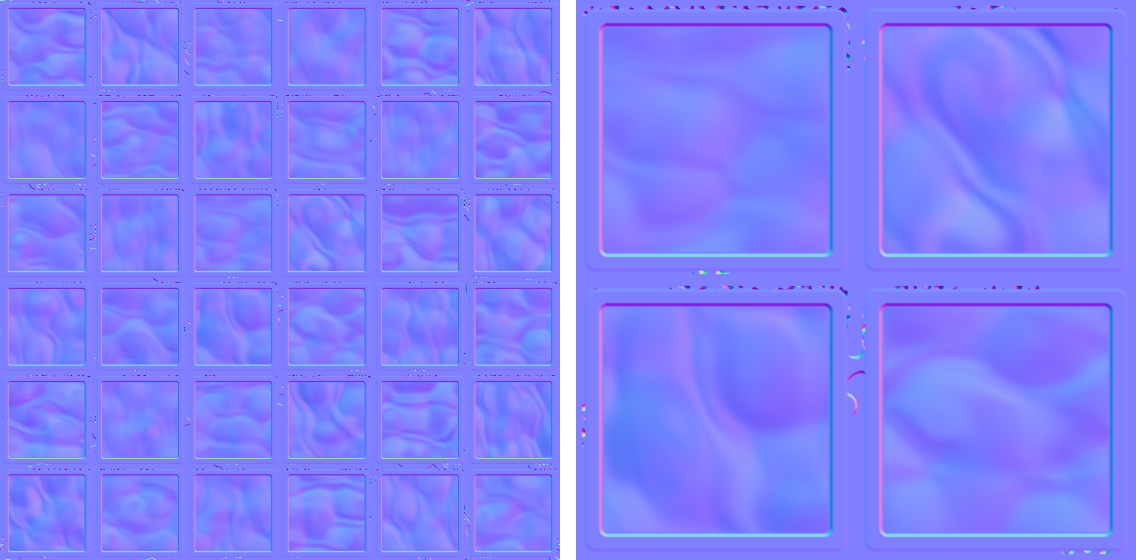
Left: the whole. Right: its middle third, enlarged.
This texture map is drawn by a three.js fragment shader. Its source:

```glsl
// Tangent-space normal map of a 6 by 6 grid of square tiles with recessed panels.
// Surface tilts are summed: panel bevels and rims from rounded-box distances,
// rippled panels, chipped rims and grout cracks from gradient noise derivatives.

varying vec2 vUv;

const float TILES = 6.0;            // repeats across and up
// Lengths below are in tile units
const float RIM_HALF = 0.464;       // half size of the raised frame
const float RIM_RADIUS = 0.035;
const float RIM_WIDTH = 0.013;
const float RIM_TILT = 0.13;
const float PANEL_HALF = 0.412;     // half size of the sunken panel
const float PANEL_RADIUS = 0.026;
const float PANEL_WIDTH = 0.0098;
const float PANEL_TILT = 1.1;
const vec2 RIPPLE_FREQ = vec2(2.9, 5.6);  // along and across the streaks
const float RIPPLE_MIN = 0.06;
const float RIPPLE_MAX = 0.17;
const float RIPPLE_WARP = 0.09;
const float SWELL_FREQ = 3.2;       // broad round dents
const float SWELL_TILT = 0.1;
const float CHIP_FREQ = 32.0;
const float CHIP_OFFSET = 0.009;    // distance of chips outside the rim
const float CHIP_WIDTH = 0.008;
const float CHIP_TILT = 1.8;
const float CRACK_FREQ = 9.0;
const float CRACK_WIDTH = 0.06;     // in noise value
const float CRACK_TILT = 1.6;
const float NO_WRAP = 4096.0;

float hash(vec2 p) {
  vec3 q = fract(vec3(p.xyx) * 0.1031);
  q += dot(q, q.yzx + 33.33);
  return fract((q.x + q.y) * q.z);
}

vec2 latticeGradient(vec2 cell, float period) {
  float a = 6.2832 * hash(mod(cell, period) + 17.0);
  return vec2(cos(a), sin(a));
}

// Gradient noise: x = value, yz = derivative
vec3 gradientNoise(vec2 p, float period) {
  vec2 i = floor(p), f = fract(p);
  vec2 u = f * f * f * (f * (f * 6.0 - 15.0) + 10.0);
  vec2 du = 30.0 * f * f * (f * (f - 2.0) + 1.0);
  vec2 e = vec2(1.0, 0.0);
  vec2 ga = latticeGradient(i, period);
  vec2 gb = latticeGradient(i + e.xy, period);
  vec2 gc = latticeGradient(i + e.yx, period);
  vec2 gd = latticeGradient(i + e.xx, period);
  float a = dot(ga, f), b = dot(gb, f - e.xy);
  float c = dot(gc, f - e.yx), d = dot(gd, f - e.xx);
  float k = a - b - c + d;
  float value = a + u.x * (b - a) + u.y * (c - a) + u.x * u.y * k;
  vec2 slope = ga + u.x * (gb - ga) + u.y * (gc - ga) + u.x * u.y * (ga - gb - gc + gd)
             + du * (u.yx * k + vec2(b, c) - a);
  return vec3(value, slope);
}

// Rounded square: x = signed distance, yz = outward direction
vec3 roundedSquare(vec2 p, float halfSize, float radius) {
  vec2 q = abs(p) - halfSize + radius;
  vec2 corner = max(q, 0.0);
  float d = length(corner) + min(max(q.x, q.y), 0.0) - radius;
  vec2 side = q.x > q.y ? vec2(1.0, 0.0) : vec2(0.0, 1.0);
  vec2 outward = max(q.x, q.y) > 0.0 ? normalize(corner) : side;
  return vec3(d, outward * sign(p));
}

// Soft line around zero
float ridge(float d, float width) {
  return 1.0 - smoothstep(0.0, width, abs(d));
}

// Wavering streaks, sideways and upright on alternate tiles, over broad dents
vec2 rippleTilt(vec2 p, vec2 tile) {
  float seed = hash(tile + 5.0);
  vec2 offset = 40.0 * vec2(hash(tile + 71.0), hash(tile + 29.0)) + 50.0;
  float upright = 1.0 - mod(tile.x + tile.y, 2.0);
  float angle = mix(-0.1, 1.82, upright) + 0.3 * (seed - 0.5);
  vec2 along = vec2(cos(angle), sin(angle));
  vec2 across = vec2(-along.y, along.x);
  vec3 swell = gradientNoise(p * SWELL_FREQ + offset.yx, NO_WRAP);
  vec2 bent = p + RIPPLE_WARP * swell.yz;
  vec2 w = vec2(dot(bent, along), dot(bent, across)) * RIPPLE_FREQ + offset;
  vec2 slope = gradientNoise(w, NO_WRAP).yz * RIPPLE_FREQ / RIPPLE_FREQ.y;
  vec2 streaks = (along * slope.x + across * slope.y) * mix(RIPPLE_MIN, RIPPLE_MAX, seed);
  return -streaks - swell.yz * SWELL_TILT;
}

// Broken bits beside the rim, densest along the top
vec2 chipTilt(vec2 grid, vec3 rim) {
  float patchy = gradientNoise(grid * 3.0, TILES * 3.0).x;
  float start = mix(0.2, -0.04, max(rim.z, 0.0));
  vec3 grain = gradientNoise(grid * CHIP_FREQ, TILES * CHIP_FREQ);
  float mask = smoothstep(0.0, 0.16, grain.x) * smoothstep(start, start + 0.1, patchy);
  mask *= 1.0 - smoothstep(0.4, 1.0, abs(rim.x - CHIP_OFFSET) / CHIP_WIDTH);
  return (grain.yz - 0.9 * rim.yz) * CHIP_TILT * mask;
}

// Short hairlines along noise contours, kept to the grout
vec2 crackTilt(vec2 grid, float rimDistance) {
  vec3 n = gradientNoise(grid * CRACK_FREQ, TILES * CRACK_FREQ);
  float patchy = gradientNoise(grid * 3.0 + 0.37, TILES * 3.0).x;
  float mask = ridge(n.x, CRACK_WIDTH) * smoothstep(0.31, 0.38, patchy);
  return n.yz * CRACK_TILT * mask * smoothstep(0.0, 0.012, rimDistance);
}

void main() {
  vec2 grid = vUv * TILES;
  vec2 p = fract(grid) - 0.5;
  vec3 rim = roundedSquare(p, RIM_HALF, RIM_RADIUS);
  vec3 panel = roundedSquare(p, PANEL_HALF, PANEL_RADIUS);
  vec2 tilt = rim.yz * RIM_TILT * ridge(rim.x, RIM_WIDTH);
  tilt -= panel.yz * PANEL_TILT * ridge(panel.x, PANEL_WIDTH);
  tilt += rippleTilt(p, floor(grid)) * smoothstep(0.0, 0.02, -panel.x);
  tilt += chipTilt(grid, rim) + crackTilt(grid, rim.x);
  gl_FragColor = vec4(normalize(vec3(tilt, 1.0)) * 0.5 + 0.5, 1.0);
}
```
